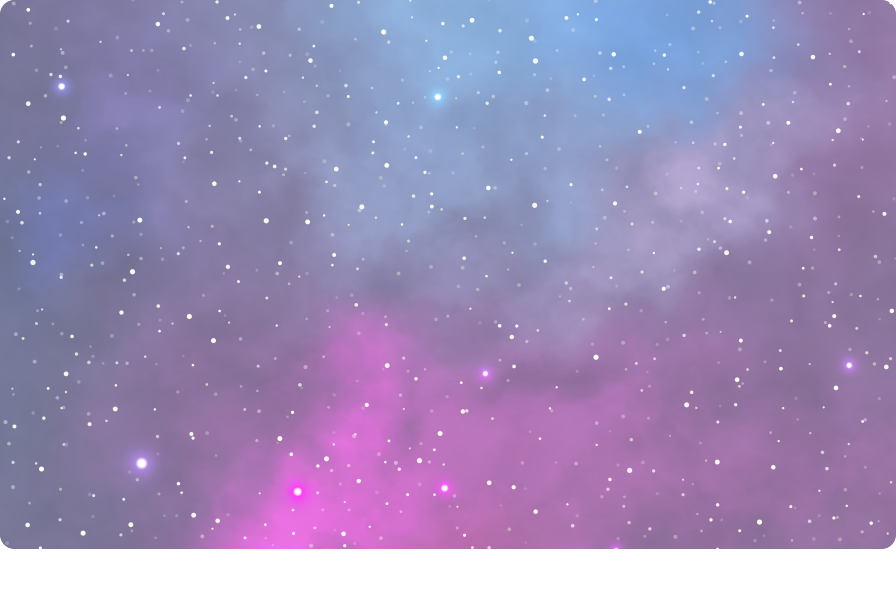
Write a WebGL 1 fragment shader that draws this background.

```glsl
precision highp float;

uniform vec2 u_resolution;

// Lengths are in canvas heights
const float CARD_BOTTOM = 0.082;
const float CORNER_RADIUS = 0.024;
const float WARP = 0.19;
const vec2 CLOUD_SCALE = vec2(6.5, 7.0);
const float SHADE_CONTRAST = 0.13;
const float GLOW_CELL = 0.31;
const float GLOW_DENSITY = 0.62;

const vec3 PAGE = vec3(1.0);
const vec3 DUSK = vec3(0.51, 0.45, 0.59);
const vec3 SLATE = vec3(0.44, 0.465, 0.58);
const vec3 INDIGO = vec3(0.44, 0.48, 0.70);
const vec3 VIOLET = vec3(0.52, 0.48, 0.68);
const vec3 HAZE = vec3(0.57, 0.59, 0.74);
const vec3 SKY_BLUE = vec3(0.56, 0.70, 0.87);
const vec3 AZURE = vec3(0.47, 0.65, 0.89);
const vec3 LILAC = vec3(0.68, 0.63, 0.79);
const vec3 MAUVE = vec3(0.62, 0.45, 0.65);
const vec3 ORCHID = vec3(0.68, 0.45, 0.70);
const vec3 ROSE = vec3(0.76, 0.43, 0.69);
const vec3 MAGENTA = vec3(0.89, 0.43, 0.86);
const vec3 STAR_WHITE = vec3(1.0, 1.0, 0.96);

vec3 hash3(vec2 p) {
  vec3 h = fract(p.xyx * vec3(0.1031, 0.1030, 0.0973));
  h += dot(h, h.yxz + 33.33);
  return fract((h.xxy + h.yzz) * h.zyx);
}

float noise(vec2 p) {
  vec2 cell = floor(p);
  vec2 f = fract(p);
  f = f * f * (3.0 - 2.0 * f);
  float low = mix(hash3(cell).x, hash3(cell + vec2(1.0, 0.0)).x, f.x);
  float high = mix(hash3(cell + vec2(0.0, 1.0)).x, hash3(cell + 1.0).x, f.x);
  return mix(low, high, f.y);
}

float fbm(vec2 p) {
  float sum = 0.0;
  float weight = 0.5;
  for (int octave = 0; octave < 5; octave++) {
    sum += weight * noise(p);
    p = 2.03 * p + 17.3;
    weight *= 0.53;
  }
  return sum;
}

// Soft tilted ellipse of coloured gas
vec3 addCloud(vec3 sky, vec2 p, vec2 centre, vec2 radii, float tilt, vec3 colour, float density) {
  vec2 d = p - centre;
  float c = cos(tilt);
  float s = sin(tilt);
  d = vec2(c * d.x + s * d.y, c * d.y - s * d.x) / radii;
  return mix(sky, colour, clamp(density * exp(-dot(d, d)), 0.0, 1.0));
}

vec3 nebula(vec2 p) {
  vec2 q = p * CLOUD_SCALE;
  vec2 drift = vec2(fbm(q + 20.0), fbm(q + 71.0)) - 0.51;
  vec2 w = p + WARP * drift;
  float billow = fbm(q * 1.6 + 0.8 * drift + 40.0) - 0.51;
  float puff = 1.0 + 1.3 * billow;

  vec3 sky = DUSK;
  sky = addCloud(sky, w, vec2(0.0, 0.45), vec2(0.30, 0.75), 0.0, SLATE, 1.0);
  sky = addCloud(sky, w, vec2(0.23, 0.82), vec2(0.14, 0.24), 0.2, VIOLET, 0.9 * puff);
  sky = addCloud(sky, w, vec2(0.10, 0.63), vec2(0.15, 0.11), 0.5, INDIGO, 0.8 * puff);
  sky = addCloud(sky, w, vec2(1.40, 0.84), vec2(0.20, 0.26), 0.0, MAUVE, 0.8);
  sky = addCloud(sky, w, vec2(1.25, 0.20), vec2(0.40, 0.18), 0.0, MAUVE, 0.85 * puff);
  sky = addCloud(sky, w, vec2(0.80, 0.25), vec2(0.45, 0.26), 0.0, ORCHID, puff);
  sky = addCloud(sky, w, vec2(0.78, 0.70), vec2(0.36, 0.18), 0.0, HAZE, puff);
  sky = addCloud(sky, w, vec2(0.84, 0.99), vec2(0.40, 0.27), -0.1, SKY_BLUE, 1.1);
  sky = addCloud(sky, w, vec2(1.11, 0.96), vec2(0.19, 0.16), 0.0, AZURE, 0.9);
  sky = addCloud(sky, w, vec2(1.15, 0.67), vec2(0.27, 0.08), 0.61, LILAC, 0.9 * puff);
  sky = addCloud(sky, w, vec2(0.78, 0.09), vec2(0.19, 0.10), 0.0, ROSE, 0.8);
  sky = addCloud(sky, w, vec2(0.60, 0.31), vec2(0.085, 0.12), -0.4, MAGENTA, 0.7 * puff);
  sky = addCloud(sky, w, vec2(0.53, 0.12), vec2(0.21, 0.095), 0.3, MAGENTA, 0.95 * puff);
  return sky * (1.0 + SHADE_CONTRAST * billow);
}

// One jittered dot per occupied cell; returns its coverage
float starLayer(vec2 p, float cellSize, float density, vec2 radiusRange, vec2 alphaRange, float seed) {
  vec2 cell = floor(p / cellSize);
  vec3 place = hash3(cell + seed);
  vec3 look = hash3(cell + seed + 57.0);
  float radius = mix(radiusRange.x, radiusRange.y, look.x);
  vec2 centre = (cell + mix(vec2(0.12), vec2(0.88), place.xy)) * cellSize;
  float edge = 0.65 / u_resolution.y;
  float disc = 1.0 - smoothstep(radius - edge, radius + edge, length(p - centre));
  return disc * step(place.z, density) * mix(alphaRange.x, alphaRange.y, look.y);
}

// Bright star whose halo takes a vivid version of the local hue
vec3 addGlow(vec3 sky, vec2 p) {
  vec2 cell = floor(p / GLOW_CELL);
  vec3 h = hash3(cell + 211.0);
  float size = mix(0.009, 0.020, h.x * h.y);
  vec2 centre = (cell + mix(vec2(0.2), vec2(0.8), h.yx)) * GLOW_CELL;
  float d = length(p - centre) / size;
  float present = step(h.z, GLOW_DENSITY);
  vec3 tint = clamp(sky + 1.5 * (sky - dot(sky, vec3(1.0 / 3.0))) + 0.2, 0.0, 1.0);
  sky = mix(sky, tint, present * (0.6 * exp(-d * d) + 0.4 * exp(-0.35 * d * d)));
  return mix(sky, PAGE, present * (1.0 - smoothstep(0.25, 0.65, d)));
}

void main() {
  vec2 p = gl_FragCoord.xy / u_resolution.y;
  vec3 colour = addGlow(nebula(p), p);
  float stars = starLayer(p, 0.041, 0.50, vec2(0.0018, 0.0034), vec2(0.15, 0.45), 11.0);
  stars = max(stars, starLayer(p, 0.047, 0.48, vec2(0.0016, 0.0030), vec2(0.55, 1.0), 83.0));
  stars = max(stars, starLayer(p, 0.084, 0.50, vec2(0.0028, 0.0044), vec2(0.9, 1.0), 149.0));
  colour = mix(colour, STAR_WHITE, stars);

  // Rounded card above the plain strip
  vec2 halfSize = 0.5 * vec2(u_resolution.x / u_resolution.y, 1.0 - CARD_BOTTOM);
  vec2 corner = abs(p - vec2(halfSize.x, CARD_BOTTOM + halfSize.y)) - halfSize + CORNER_RADIUS;
  float outside = length(max(corner, 0.0)) - CORNER_RADIUS;
  float card = 1.0 - smoothstep(-0.5, 0.5, outside * u_resolution.y);
  gl_FragColor = vec4(mix(PAGE, colour, card), 1.0);
}
```
